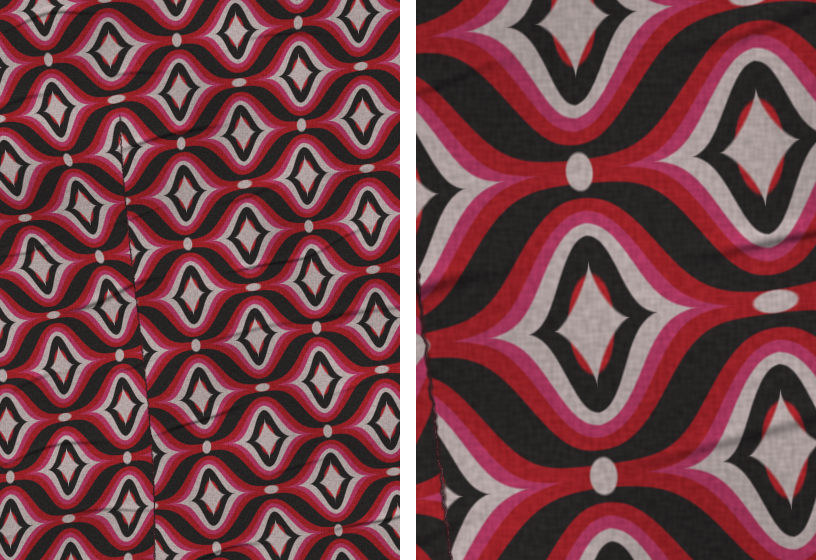
Left, the full canvas; right, a detail of the centre.
Give the GLSL for this pattern, as a Shadertoy shader.

```glsl
vec2 hashGradient(vec2 cell) {
    vec3 h = fract(cell.xyx * vec3(0.1031, 0.1030, 0.0973));
    h += dot(h, h.yzx + 33.33);
    float angle = 6.2832 * fract((h.x + h.y) * h.z);
    return vec2(cos(angle), sin(angle));
}

float gradientNoise(vec2 p) {
    vec2 i = floor(p), f = p - i;
    vec2 u = f * f * f * (f * (f * 6.0 - 15.0) + 10.0);
    vec2 e = vec2(1.0, 0.0);
    float a = dot(hashGradient(i), f);
    float b = dot(hashGradient(i + e), f - e);
    float c = dot(hashGradient(i + e.yx), f - e.yx);
    float d = dot(hashGradient(i + 1.0), f - 1.0);
    return mix(mix(a, b, u.x), mix(c, d, u.x), u.y);
}

float cover(float d) {
    float blur = 0.5 + 0.5 * 768.0 / iResolution.y;
    return smoothstep(-blur, blur, d);
}

// Half height of a bell with pointed shoulders: bell height, bell width, point height, point reach
float bellHeight(float x, vec4 s) {
    return s.x * exp(-pow(abs(x) / s.y, 2.5)) + s.z * (1.0 - abs(x) / s.w);
}

float bell(vec2 p, vec4 shape) {
    float slope = bellHeight(p.x + 0.5, shape) - bellHeight(p.x - 0.5, shape);
    return cover((bellHeight(p.x, shape) - abs(p.y)) / sqrt(1.0 + slope * slope));
}

float ellipse(vec2 p, vec2 radius) {
    return cover((1.0 - length(p / radius)) * min(radius.x, radius.y));
}

float star(vec2 p, vec2 radius) {
    vec2 q = pow(abs(p) / radius, vec2(0.74));
    return cover((1.0 - q.x - q.y) * 11.0);
}

// Lattice of the right cloth, leaning further towards the bottom
vec2 rightLattice(vec2 p) {
    p -= vec2(332.0, 183.0);
    float row = (p.y + 0.14 * p.x) / 141.0;
    return vec2((p.x - 8.0 * row - 1.1 * row * row) / 166.0, row);
}

// Lattice of the left cloth, pulled into an S
vec2 leftLattice(vec2 p) {
    p -= vec2(115.0, 285.0);
    float row = (p.y + 0.16 * p.x) / 141.0;
    return vec2((p.x - 62.0 * tanh(0.72 * row)) / 160.0 - 1.5, row + 0.5);
}

vec3 ogeePrint(vec2 lattice) {
    vec3 black = vec3(0.145, 0.135, 0.135);
    vec3 red = vec3(0.57, 0.125, 0.145);
    vec3 pink = vec3(0.63, 0.2, 0.345);
    vec3 cream = vec3(0.67, 0.62, 0.615);
    vec3 color = black;
    for (int i = 0; i < 2; i++) {
        vec2 cell = lattice - 0.5 * float(i);
        vec2 p = (cell - floor(cell + 0.5)) * vec2(166.0, 141.0);

        // Nested bells
        color = mix(color, red, bell(p, vec4(50.0, 37.0, 8.0, 250.0)));
        color = mix(color, pink, bell(p, vec4(43.0, 30.0, 9.0, 62.0)));
        color = mix(color, cream, bell(p, vec4(38.0, 24.0, 8.0, 45.0)));
        color = mix(color, black, bell(p, vec4(34.0, 16.0, 6.0, 27.0)));

        // Heart of the motif
        color = mix(color, red * 1.1, ellipse(p, vec2(10.5, 22.0)));
        color = mix(color, cream, star(p, vec2(17.0, 27.0)));

        // Beads on the links, upright and flat in alternate rows
        vec2 link = vec2(83.0 - abs(p.x), p.y);
        vec2 radius = i == 0 ? vec2(6.2, 9.0) : vec2(9.8, 5.4);
        color = mix(color, cream, ellipse(link, radius));
    }
    return color;
}

void mainImage(out vec4 fragColor, in vec2 fragCoord) {
    // The canvas is 768 units tall, measured from the top
    vec2 p = vec2(fragCoord.x, iResolution.y - fragCoord.y) * 768.0 / iResolution.y;
    vec2 warped = p + 4.0 * vec2(gradientNoise(p / 70.0), gradientNoise(p / 70.0 + 31.0));

    // The two cloths merge at the top and part along a ragged seam
    float seam = 164.0 + 48.0 * smoothstep(120.0, 720.0, p.y) + 1.5 * gradientNoise(p / 4.0);
    float merge = clamp((155.0 - p.y) * 0.7, 0.6, 80.0);
    float side = smoothstep(-merge, merge, p.x - seam);
    vec3 color = ogeePrint(mix(leftLattice(warped), rightLattice(warped), side));
    float seamLine = cover(1.0 - abs(p.x - seam)) * smoothstep(150.0, 165.0, p.y);
    color = mix(color, vec3(0.2, 0.12, 0.13), 0.8 * seamLine);

    // Diagonal creases with a lit upper edge
    float across = p.y + 0.23 * p.x + 30.0 * gradientNoise(p / 130.0);
    float fold = (fract(across / 98.0) - 0.5) * 98.0;
    float strength = smoothstep(-0.15, 0.35, gradientNoise(p / vec2(150.0, 90.0) + 7.0));
    color *= 1.0 - strength * 0.4 * exp(-fold * fold / 7.0);
    color *= 1.0 + strength * 0.1 * exp(-pow(fold + 7.0, 2.0) / 30.0);

    // Soft shading and woven threads
    color *= 1.0 + 0.12 * gradientNoise(p / 110.0 + 19.0);
    float weave = gradientNoise(p * vec2(0.5, 0.17)) + gradientNoise(p * vec2(0.17, 0.5) + 53.0);
    color += weave * (0.015 + 0.07 * color);
    fragColor = vec4(clamp(color, 0.0, 1.0), 1.0);
}
```
